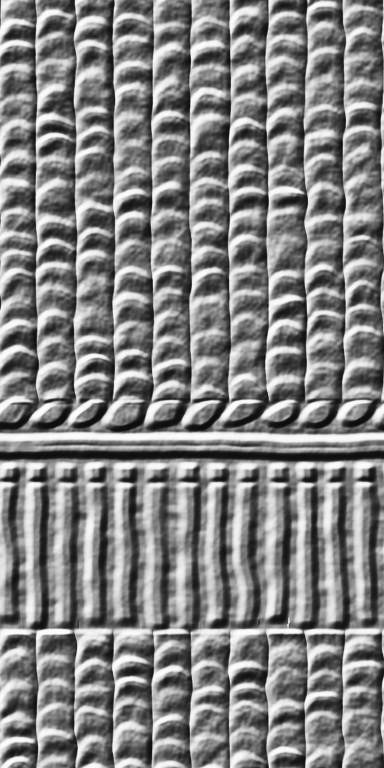
A Shadertoy shader for this texture map:

```glsl
const float TILE_COLUMNS = 10.0;
const float TILE_ROWS = 15.0;      // rows per canvas width
const float PILLARS = 12.8;
const float ROOF_END = 1.045;      // section limits, downward in canvas widths
const float FRIEZE_END = 1.125;
const float PILLAR_TOP = 1.2;
const float PILLAR_END = 1.645;

float hash(vec2 p) {
    p = fract(p * vec2(0.1031, 0.1137));
    p += dot(p, p.yx + 33.33);
    return fract((p.x + p.y) * p.x * 7.31);
}

float noise(vec2 p) {
    vec2 i = floor(p), f = fract(p);
    f = f * f * (3.0 - 2.0 * f);
    return mix(mix(hash(i), hash(i + vec2(1, 0)), f.x),
               mix(hash(i + vec2(0, 1)), hash(i + vec2(1, 1)), f.x), f.y);
}

float band(float start, float end, float soft, float y) {
    return smoothstep(start - soft, start + soft, y) * (1.0 - smoothstep(end - soft, end + soft, y));
}

// Overlapping arched tiles with uneven lengths in each column
float roofHeight(vec2 p, float columns, float rows) {
    float across = p.x * columns + 0.035;
    float column = floor(across);
    float x = fract(across) - 0.5;
    float stretch = noise(vec2(column * 7.0 + 3.0, p.y * 7.0));
    float v = p.y * rows + hash(vec2(column, 9.0)) + 0.7 * stretch - 1.5 * x * x;
    float t = fract(v);
    float strength = mix(0.4, 1.15, hash(vec2(column + 17.0, floor(v) + 5.0)));
    float lip = smoothstep(0.0, 0.3, t) * (1.0 - smoothstep(0.45, 1.0, t));
    float dome = 1.0 - pow(abs(2.0 * x), 3.5);
    return dome * (0.006 + 0.0105 * strength * lip);
}

// Row of leaning, rounded leaves
float friezeHeight(vec2 p, float columns) {
    float y = (p.y - ROOF_END) / (FRIEZE_END - ROOF_END);
    float lean = p.x * columns + 0.5 * y;
    vec2 c = vec2(fract(lean) - 0.5, y - 0.45);
    c *= vec2(1.9, c.y < 0.0 ? 1.3 : 2.0);
    float size = mix(0.85, 1.05, hash(vec2(floor(lean), 41.0)));
    return 0.015 * (1.0 - smoothstep(0.5, 1.05, length(c) / size));
}

// Raised moulding with a fine groove along it
float ledgeHeight(vec2 p) {
    float y = p.y + 0.008 * (noise(vec2(p.x * 9.0, 2.0)) - 0.5);
    float body = smoothstep(1.127, 1.151, y) * (1.0 - smoothstep(1.176, 1.2, y));
    float groove = exp(-pow((y - 1.164) / 0.005, 2.0));
    return 0.018 * body - 0.003 * groove * noise(vec2(p.x * 14.0, 8.0));
}

// Upright pillars with separate capitals
float pillarHeight(vec2 p, float count) {
    float bend = 0.2 * (noise(vec2(p.x * 8.0, p.y * 9.0)) - 0.5);
    float across = p.x * count + 0.333 + bend;
    float id = floor(across);
    float s = fract(across) - 0.5;
    float profile = smoothstep(-0.36, 0.0, s) * (1.0 - smoothstep(0.16, 0.47, s));
    float neck = exp(-pow((p.y - 1.256) / 0.009, 2.0));
    float foot = 1.62 + 0.025 * hash(vec2(id, 23.0));
    float span = smoothstep(1.203, 1.223, p.y) * (1.0 - smoothstep(foot - 0.02, foot + 0.01, p.y));
    float wear = mix(0.72, 1.2, noise(vec2(id * 5.0, p.y * 16.0)));
    float ribs = 0.005 * noise(vec2(p.x * 20.0, p.y * 45.0)) * (1.0 - profile);
    return span * (0.0155 * profile * wear * (1.0 - 0.6 * neck) + ribs);
}

float roughness(vec2 p) {
    return 0.007 * noise(p * 22.0) + 0.0038 * noise(p * 47.0 + 11.0) + 0.0013 * noise(p * 110.0 + 5.0);
}

float reliefHeight(vec2 p) {
    vec2 warp = vec2(noise(p * 19.0), noise(p * 19.0 + 37.0)) - 0.5;
    vec2 q = p + warp * vec2(0.012, 0.016);
    vec2 steady = p + warp * 0.005;
    float h = roofHeight(q, TILE_COLUMNS, TILE_ROWS) * (1.0 - band(ROOF_END, PILLAR_END, 0.008, p.y));
    h += friezeHeight(q, TILE_COLUMNS) * band(ROOF_END, FRIEZE_END, 0.006, p.y);
    h += ledgeHeight(steady);
    h += pillarHeight(steady, PILLARS) * band(PILLAR_TOP, PILLAR_END, 0.005, p.y);
    float calm = 1.0 - 0.5 * band(FRIEZE_END, PILLAR_END, 0.01, p.y);
    return h + roughness(p) * calm;
}

void mainImage(out vec4 fragColor, in vec2 fragCoord) {
    vec2 uv = fragCoord / iResolution.xy;
    vec2 p = vec2(uv.x, 2.0 - 2.0 * uv.y);

    // Directional slope, lit from the upper left
    vec2 lightStep = 0.0035 * vec2(0.6, 0.8);
    float slope = (reliefHeight(p + lightStep) - reliefHeight(p - lightStep)) / 0.007;
    float shade = 0.52 + 0.47 * tanh(2.5 * slope);
    fragColor = vec4(vec3(shade), 1.0);
}
```
